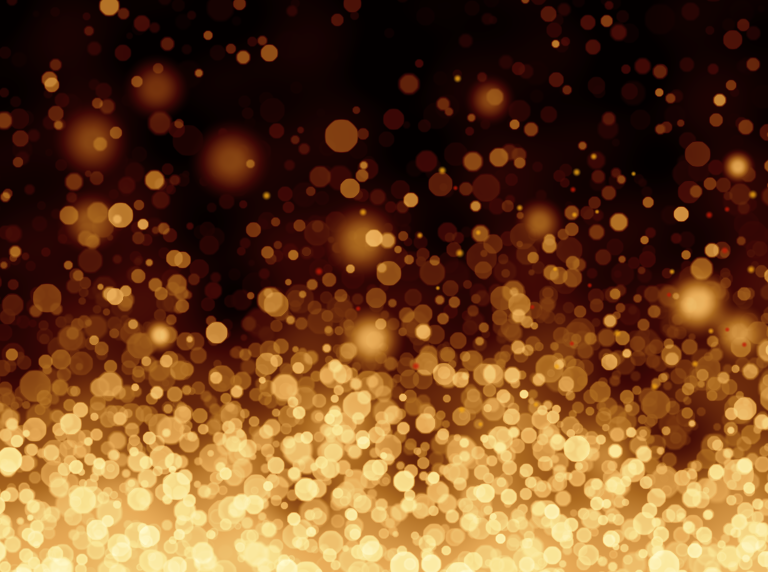
A Shadertoy shader for this background:

```glsl
// Golden bokeh lights: dense cream discs below, thinning into dark red and black above.

const int   LAYERS       = 10;
const float COARSE_CELL  = 0.105;  // grid spacing of the largest discs
const float FINE_CELL    = 0.042;  // grid spacing of the smallest discs
const float LIGHT_HEIGHT = 0.44;   // height at which the light has faded to 1/e
const float HAZE_LEVEL   = 0.60;
const float TOP_DENSITY  = 0.22;
const float RIM_GAIN     = 0.06;
const float OVERLAP_GAIN = 0.06;   // extra light where discs overlap
const float GLINT_CELL   = 0.034;
const vec2  GLINT_CENTER = vec2(0.98, 0.55);
const vec3  GLINT_RED    = vec3(0.75, 0.10, 0.02);
const vec3  GLINT_GOLD   = vec3(0.95, 0.65, 0.08);

// Heat ramp from shadow to white gold
const vec3 RAMP[7] = vec3[7](
    vec3(0.01, 0.00, 0.00), vec3(0.24, 0.03, 0.02), vec3(0.45, 0.19, 0.05),
    vec3(0.67, 0.41, 0.12), vec3(0.91, 0.67, 0.34), vec3(0.98, 0.89, 0.57),
    vec3(1.00, 0.98, 0.80));

// Large soft lights: x, y, radius, strength
const vec4 GLOWS[12] = vec4[12](
    vec4(0.274, 0.846, 0.040, 0.40), vec4(0.161, 0.752, 0.046, 0.36),
    vec4(0.402, 0.720, 0.048, 0.40), vec4(0.857, 0.825, 0.030, 0.40),
    vec4(0.157, 0.612, 0.038, 0.38), vec4(0.633, 0.578, 0.048, 0.46),
    vec4(0.944, 0.612, 0.030, 0.44), vec4(1.219, 0.472, 0.044, 0.65),
    vec4(0.650, 0.407, 0.040, 0.58), vec4(0.280, 0.414, 0.022, 0.65),
    vec4(1.290, 0.709, 0.021, 0.65), vec4(1.290, 0.418, 0.036, 0.48));

// Broad pools of light and shade: x, y, radius, strength
const vec4 POOLS[10] = vec4[10](
    vec4(0.612, 0.266, 0.085, 0.22), vec4(0.315, 0.120, 0.150, 0.12),
    vec4(0.530, 0.130, 0.060, -0.20), vec4(1.206, 0.235, 0.075, -0.28),
    vec4(1.066, 0.205, 0.050, 0.22), vec4(0.070, 0.390, 0.080, -0.14),
    vec4(0.420, 0.490, 0.075, -0.14), vec4(0.890, 0.285, 0.060, 0.18),
    vec4(0.740, 0.180, 0.050, -0.14), vec4(0.120, 0.790, 0.140, 0.04));

vec4 hash4(vec2 cell, float seed) {
    vec4 h = fract(vec4(cell.xyx, seed) * vec4(0.1031, 0.1030, 0.0973, 0.1099));
    h += dot(h, h.wzxy + 33.33);
    return fract((h.xxyz + h.yzzw) * h.zywx);
}

// Layered sines, roughly -1 to 1
float mottle(vec2 p) {
    float columns = cos((p.x - 0.92) * 16.5 + 0.6 * sin(p.y * 9.0));
    float patches = sin(p.x * 21.0 - p.y * 13.0 + 2.0) * sin(p.y * 24.0 + p.x * 8.0);
    return 0.5 * columns + 0.5 * patches;
}

float lightAt(vec2 p) {
    float fade = exp(-pow(max(p.y, 0.0) / LIGHT_HEIGHT, 1.5));
    float light = fade * (1.0 + 0.35 * (1.0 - fade) * mottle(p));
    for (int i = 0; i < 10; i++) {
        vec2 d = (p - POOLS[i].xy) / POOLS[i].z;
        light += POOLS[i].w * exp(-dot(d, d));
    }
    return clamp(light, 0.0, 1.1);
}

// Circle blended with an octagon, like a lens aperture
float apertureLength(vec2 d) {
    vec2 q = abs(d);
    float octagon = max(max(q.x, q.y), (q.x + q.y) * 0.7071);
    return mix(length(d), octagon, 0.4);
}

float softGlows(vec2 p) {
    float sum = 0.0;
    for (int i = 0; i < 12; i++) {
        vec4 g = GLOWS[i];
        sum += g.w * (1.0 - smoothstep(0.2 * g.z, 1.6 * g.z, length(p - g.xy)));
    }
    return sum;
}

// Lays one grid of translucent discs over the energy so far
float addDiscs(float energy, vec2 p, float cellSize, float seed, float edge) {
    vec2 home = floor(p / cellSize);
    for (int y = -1; y <= 1; y++)
    for (int x = -1; x <= 1; x++) {
        vec2 cell = home + vec2(x, y);
        vec4 rnd = hash4(cell + 17.0, seed);
        vec2 center = (cell + rnd.xy) * cellSize;
        float radius = cellSize * mix(0.13, 0.28, rnd.z);
        float dist = apertureLength(p - center);
        if (dist > radius + edge) continue;

        vec4 look = hash4(cell + 71.0, seed + 5.0);
        float light = lightAt(center);
        float present = step(rnd.w, mix(TOP_DENSITY, 1.0, smoothstep(0.03, 0.45, light)));
        float softness = edge + 0.3 * radius * look.z * look.z;
        float cover = present * (1.0 - smoothstep(radius - softness, radius + edge, dist));
        float level = mix(0.04 + 0.80 * look.x * look.x * look.x, 0.78 + 0.30 * look.x,
                          smoothstep(0.0, 0.95, light));
        level += RIM_GAIN * light * smoothstep(0.5, 1.0, dist / radius);
        float opacity = mix(0.40, 0.90, look.y);
        energy += cover * (opacity * max(level - energy, 0.0) + OVERLAP_GAIN * light * look.w);
    }
    return energy;
}

vec3 heatColor(float energy) {
    float t = clamp(energy * 5.0, 0.0, 5.999);
    int i = int(t);
    return mix(RAMP[i], RAMP[i + 1], fract(t));
}

// Tiny red and gold sparks gathered around one spot
vec3 addGlints(vec3 color, vec2 p, float edge) {
    vec2 cell = floor(p / GLINT_CELL);
    vec4 rnd = hash4(cell + 29.0, 91.0);
    vec2 center = (cell + 0.25 + 0.5 * rnd.xy) * GLINT_CELL;
    vec2 away = (center - GLINT_CENTER) / vec2(0.32, 0.17);
    float present = step(rnd.w, 0.32 * exp(-dot(away, away)));
    float radius = GLINT_CELL * mix(0.10, 0.24, rnd.z);
    float glow = 1.0 - smoothstep(0.1 * radius, radius + edge, length(p - center));
    return mix(color, mix(GLINT_RED, GLINT_GOLD, step(0.5, rnd.x)), 0.8 * present * glow);
}

void mainImage(out vec4 fragColor, in vec2 fragCoord) {
    vec2 p = fragCoord / iResolution.y;
    float edge = 1.0 / iResolution.y;

    // Haze and large glows behind the discs
    float light = lightAt(p);
    float energy = max(HAZE_LEVEL * light * mix(0.6, 1.35, light) + 0.05 * mottle(p), 0.0);
    energy += softGlows(p);

    // Discs from coarse to fine
    for (int i = 0; i < LAYERS; i++) {
        float depth = float(i) / float(LAYERS - 1);
        energy = addDiscs(energy, p, mix(COARSE_CELL, FINE_CELL, depth), float(i) * 7.3 + 3.0, edge);
    }
    fragColor = vec4(addGlints(heatColor(energy), p, edge), 1.0);
}
```
